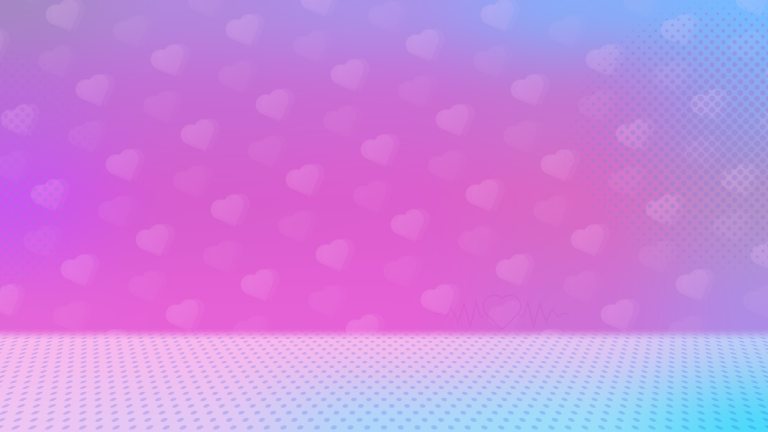
Write a Shadertoy shader that draws this background.

```glsl
// Pastel stage: tilted hearts and halftone patches on a wall above a dotted floor.
#define FLOOR_TOP 0.223
#define HEART_CELL 0.187
#define HEART_SIZE 0.35
#define HEART_ALPHA 0.17
#define HALFTONE_STEP 0.0185
#define FLOOR_HORIZON 0.65
#define FLOOR_ROWS 22.7
#define FLOOR_COLUMNS 16.5
#define PULSE_CENTRE vec2(1.162, 0.273)

// Smooth ramp through five evenly spaced colours.
vec3 ramp(float x, vec3 a, vec3 b, vec3 c, vec3 d, vec3 e) {
    float t = clamp(x, 0.0, 1.0) * 4.0;
    vec3 col = mix(a, b, smoothstep(0.0, 1.0, t));
    col = mix(col, c, smoothstep(1.0, 2.0, t));
    col = mix(col, d, smoothstep(2.0, 3.0, t));
    return mix(col, e, smoothstep(3.0, 4.0, t));
}

// Signed distance to a heart with its tip at the origin, about 1.1 tall.
float heartDistance(vec2 p) {
    p.x = abs(p.x);
    if (p.x + p.y > 1.0) return length(p - vec2(0.25, 0.75)) - sqrt(2.0) / 4.0;
    vec2 notch = p - vec2(0.0, 1.0);
    vec2 side = p - 0.5 * max(p.x + p.y, 0.0);
    return sqrt(min(dot(notch, notch), dot(side, side))) * sign(p.x - p.y);
}

float fill(float d, float aa) { return 1.0 - smoothstep(-aa, aa, d); }

vec3 wallColour(vec2 uv) {
    vec3 top = ramp(uv.x, vec3(0.65, 0.53, 0.77), vec3(0.70, 0.53, 0.87),
        vec3(0.67, 0.57, 0.91), vec3(0.54, 0.67, 0.97), vec3(0.46, 0.73, 1.0));
    vec3 upper = ramp(uv.x, vec3(0.74, 0.42, 0.86), vec3(0.78, 0.42, 0.83),
        vec3(0.80, 0.42, 0.83), vec3(0.77, 0.46, 0.82), vec3(0.57, 0.65, 0.93));
    vec3 middle = ramp(uv.x, vec3(0.80, 0.33, 0.95), vec3(0.84, 0.37, 0.81),
        vec3(0.86, 0.37, 0.81), vec3(0.85, 0.41, 0.77), vec3(0.70, 0.57, 0.79));
    vec3 low = ramp(uv.x, vec3(0.89, 0.40, 0.85), vec3(0.90, 0.38, 0.84),
        vec3(0.90, 0.38, 0.84), vec3(0.81, 0.44, 0.84), vec3(0.68, 0.55, 0.90));
    vec3 col = mix(low, middle, smoothstep(0.24, 0.56, uv.y));
    col = mix(col, upper, smoothstep(0.53, 0.79, uv.y));
    return mix(col, top, smoothstep(0.74, 1.0, uv.y));
}

vec3 floorColour(vec2 uv) {
    vec3 far = ramp(uv.x, vec3(0.97, 0.72, 0.93), vec3(0.97, 0.72, 0.93),
        vec3(0.96, 0.72, 0.93), vec3(0.89, 0.76, 0.95), vec3(0.73, 0.80, 0.97));
    vec3 near = ramp(uv.x, vec3(0.93, 0.77, 0.95), vec3(0.89, 0.78, 0.96),
        vec3(0.68, 0.84, 0.98), vec3(0.60, 0.87, 0.98), vec3(0.30, 0.85, 0.98));
    return mix(near, far, smoothstep(0.0, FLOOR_TOP, uv.y));
}

// One repeated heart: a pale back shape with a fainter shifted front shape.
float heartLayer(vec2 q, float aa) {
    vec2 p = (fract(q + 0.5) - 0.5) / HEART_SIZE + vec2(0.1, 0.55);
    float back = fill(heartDistance(p), aa);
    float front = fill(heartDistance(p - vec2(0.2, -0.06)), aa);
    float fade = clamp(0.45 + 0.5 * p.y - 0.25 * p.x, 0.0, 1.0);
    return max(back * fade, front * 0.6 * fade) + 0.2 * back * front;
}

// Diagonal dots that shrink away from the patch centre.
float halftone(vec2 p, vec2 centre, vec2 extent, float px) {
    float strength = clamp(1.0 - length((p - centre) / extent), 0.0, 1.0);
    vec2 q = mat2(0.7071, 0.7071, -0.7071, 0.7071) * p / HALFTONE_STEP;
    float d = length(fract(q) - 0.5) - 0.44 * sqrt(strength);
    return fill(d, 0.8 * px / HALFTONE_STEP) * smoothstep(0.0, 0.2, strength);
}

// Heart outline set into a jagged pulse line.
float pulse(vec2 p, float px) {
    vec2 q = p - PULSE_CENTRE;
    float size = 0.072;
    float outline = abs(heartDistance(q / size + vec2(0.0, 0.5))) * size;
    float x = abs(q.x);
    float height = 0.03 * smoothstep(0.16, 0.06, x) * smoothstep(0.035, 0.065, x);
    float zigzag = abs(fract(q.x * 34.0) - 0.5) * 4.0 - 1.0;
    float slope = height * 136.0;
    float line = abs(q.y - height * zigzag) / sqrt(1.0 + slope * slope);
    line += step(x, 0.04) + step(0.155, x);
    return fill(min(outline, line) - 0.0012, px);
}

void mainImage(out vec4 fragColor, in vec2 fragCoord) {
    vec2 uv = fragCoord / iResolution.xy;
    vec2 p = fragCoord / iResolution.y;
    float px = 1.0 / iResolution.y;

    // Wall with two interleaved sets of hearts.
    vec3 wall = wallColour(uv);
    vec2 q = mat2(0.9285, -0.3714, 0.3714, 0.9285) * (p - vec2(0.815, 0.824)) / HEART_CELL;
    float aa = px / (HEART_CELL * HEART_SIZE);
    float hearts = heartLayer(q, aa) + 0.4 * heartLayer(q - vec2(0.7, 0.5), aa);
    wall = mix(wall, vec3(1.0, 0.8, 0.98), HEART_ALPHA * hearts);

    // Halftone patches and the faint pulse.
    float rightDots = halftone(p, vec2(1.67, 0.68), vec2(0.40, 0.34), px);
    float leftDots = halftone(p, vec2(-0.03, 0.61), vec2(0.30, 0.32), px);
    wall = mix(wall, vec3(0.59, 0.49, 0.83), 0.45 * rightDots);
    wall = mix(wall, vec3(0.70, 0.42, 0.84), 0.4 * leftDots);
    wall = mix(wall, vec3(0.80, 0.28, 0.73), 0.3 * pulse(p, px));

    // Floor with staggered dots in perspective.
    vec3 ground = floorColour(uv);
    float depth = max(FLOOR_HORIZON - p.y, 0.1);
    float row = FLOOR_ROWS / depth;
    float column = (p.x - 0.5 * iResolution.x / iResolution.y) * FLOOR_COLUMNS / depth;
    vec2 cell = fract(vec2(column + 0.5 * mod(floor(row), 2.0), row)) - 0.5;
    float dots = fill(length(cell * vec2(1.0, 0.65)) - 0.18, px * FLOOR_COLUMNS / depth);
    ground = mix(ground, ground * vec3(0.76, 0.82, 0.97), 0.65 * dots);

    // Soft glowing seam.
    vec3 col = mix(ground, wall, smoothstep(FLOOR_TOP - 0.012, FLOOR_TOP + 0.018, p.y));
    fragColor = vec4(col, 1.0);
}
```
